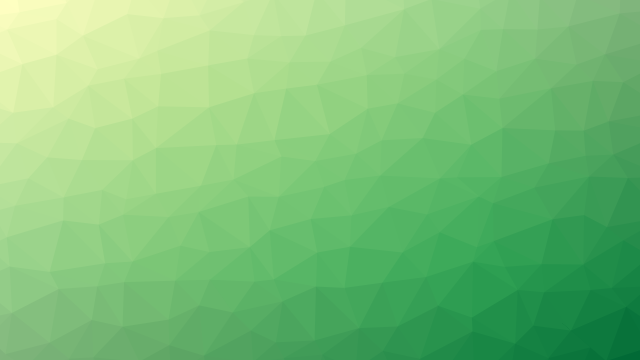
Give the GLSL for this background, as a Shadertoy shader.

```glsl
const vec2 CELL_SIZE = vec2(0.104, 0.094);  // in canvas heights
const float JITTER = 0.70;                  // vertex spread, share of a cell
const float ROW_SLOPE = 0.15;               // rise of the rows to the right
const int STOPS = 5;
const vec3 RAMP[STOPS] = vec3[STOPS](
    vec3(1.00, 1.00, 0.76),   // pale yellow
    vec3(0.76, 0.90, 0.59),   // lime
    vec3(0.47, 0.78, 0.46),   // leaf
    vec3(0.19, 0.64, 0.33),   // emerald
    vec3(0.00, 0.41, 0.21));  // forest

vec2 hash22(vec2 p) {
    vec2 q = vec2(dot(p, vec2(127.1, 311.7)), dot(p, vec2(269.5, 183.3)));
    return fract(sin(q) * 43758.5453);
}

vec3 ramp(float t) {
    float s = clamp(t, 0.0, 1.0) * float(STOPS - 1);
    vec3 color = RAMP[0];
    for (int i = 1; i < STOPS; i++)
        color = mix(color, RAMP[i], clamp(s - float(i - 1), 0.0, 1.0));
    return color;
}

// One ramp runs rightward, one downward; both count equally
vec3 gradient(vec2 uv) {
    return 0.5 * (ramp(uv.x) + ramp(1.0 - uv.y));
}

// Scattered mesh vertex of a grid cell
vec2 meshVertex(vec2 cell) {
    vec2 v = (cell + 0.5 + JITTER * (hash22(cell) - 0.5)) * CELL_SIZE;
    return v + vec2(0.0, ROW_SLOPE * v.x);
}

float cross2(vec2 a, vec2 b) {
    return a.x * b.y - a.y * b.x;
}

// Distance to the left of the line from a to b
float edgeDistance(vec2 p, vec2 a, vec2 b) {
    return cross2(b - a, p - a) / max(length(b - a), 1e-5);
}

// Adds a flat facet, with its smooth coverage in alpha
void addFacet(inout vec4 sum, vec2 p, vec2 a, vec2 b, vec2 c) {
    float facing = sign(cross2(b - a, c - a));
    float inside = min(facing * edgeDistance(p, a, b),
        min(facing * edgeDistance(p, b, c), facing * edgeDistance(p, c, a)));
    float coverage = clamp(0.5 + inside * iResolution.y, 0.0, 1.0);
    vec2 middle = (a + b + c) / 3.0;
    float aspect = iResolution.x / iResolution.y;
    sum += coverage * vec4(gradient(middle / vec2(aspect, 1.0)), 1.0);
}

void mainImage(out vec4 fragColor, in vec2 fragCoord) {
    vec2 p = fragCoord / iResolution.y;
    vec2 home = floor((p - vec2(0.0, ROW_SLOPE * p.x)) / CELL_SIZE);
    vec4 sum = vec4(0.0);

    // Split each nearby quad along its shorter diagonal
    for (int j = -1; j <= 0; j++)
    for (int i = -1; i <= 0; i++) {
        vec2 cell = home + vec2(float(i), float(j));
        vec2 a = meshVertex(cell);
        vec2 b = meshVertex(cell + vec2(1.0, 0.0));
        vec2 c = meshVertex(cell + vec2(1.0, 1.0));
        vec2 d = meshVertex(cell + vec2(0.0, 1.0));
        if (distance(a, c) < distance(b, d)) {
            addFacet(sum, p, a, b, c);
            addFacet(sum, p, a, c, d);
        } else {
            addFacet(sum, p, a, b, d);
            addFacet(sum, p, b, c, d);
        }
    }

    // Fall back to the plain gradient where no facet covers the point
    vec3 color = sum.a > 0.01 ? sum.rgb / sum.a : gradient(fragCoord / iResolution.xy);
    fragColor = vec4(color, 1.0);
}
```
